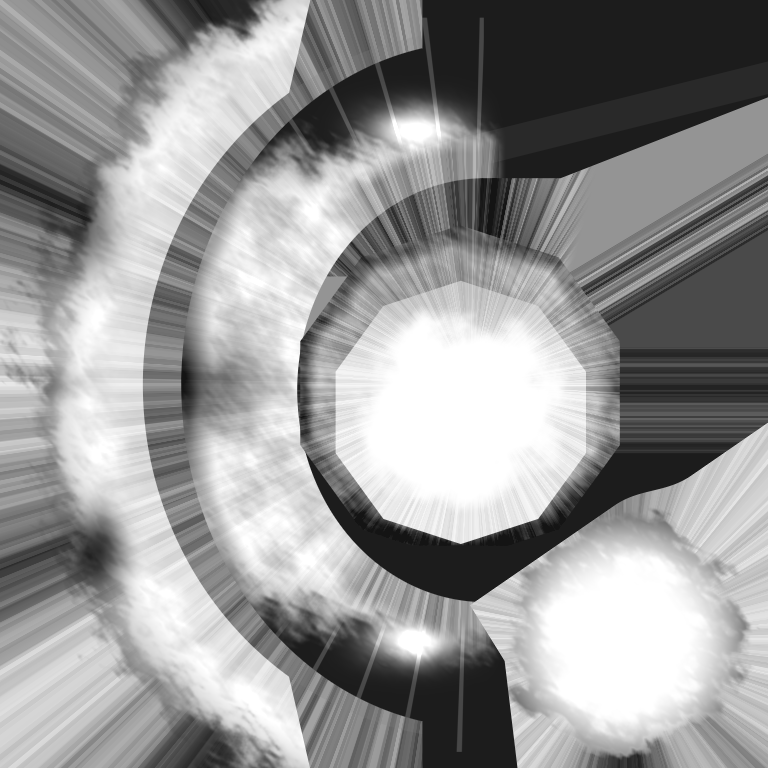
This background is drawn by a WebGL 2 fragment shader. Its source:

```glsl
#version 300 es
precision highp float;
// Grey collage of streaked radial bands, cloudy rings, a faceted disc and a soft white blob.
uniform vec2 u_resolution;
out vec4 fragColor;

float hash(vec2 p) {
  p = fract(p * vec2(0.1031, 0.1137));
  p += dot(p, p.yx + 33.3);
  return fract((p.x + p.y) * p.x * 7.31);
}

float noise(vec2 p) {
  vec2 i = floor(p), f = fract(p);
  f = f * f * (3.0 - 2.0 * f);
  return mix(mix(hash(i), hash(i + vec2(1, 0)), f.x),
             mix(hash(i + vec2(0, 1)), hash(i + vec2(1, 1)), f.x), f.y);
}

float fbm(vec2 p) {
  float sum = 0.0, amp = 0.5;
  for (int i = 0; i < 5; i++) {
    sum += amp * noise(p);
    p = mat2(1.6, 1.2, -1.2, 1.6) * p + 17.0;
    amp *= 0.5;
  }
  return sum;
}

// Flat bars with narrow soft joins, centred on zero
float bars(float x) {
  float i = floor(x);
  return mix(hash(vec2(i + 300.0, 7)), hash(vec2(i + 301.0, 7)), smoothstep(0.8, 1.0, fract(x))) - 0.5;
}

float streaks(float x) { return 0.6 * bars(x) + 0.4 * bars(x * 2.7 + 40.0); }

float bump(float x, float centre, float width) {
  float d = (x - centre) / width;
  return exp(-d * d);
}

float spot(vec2 p, vec2 centre, vec2 size) {
  vec2 d = (p - centre) / size;
  return exp(-dot(d, d));
}

float cover(float d) { return clamp(0.5 + d * u_resolution.y, 0.0, 1.0); }

// Distance inside a decagon with a corner at the top
float decagon(vec2 p, float apothem) {
  float sector = radians(36.0);
  float a = mod(atan(p.x, p.y), sector) - 0.5 * sector;
  return apothem - length(p) * cos(a);
}

void main() {
  vec2 p = gl_FragCoord.xy / u_resolution;
  vec2 q = p - vec2(0.613, 0.498);
  float t = degrees(atan(q.y, -q.x)), high = abs(p.y - 0.499);
  float ray = streaks(t * 0.75);
  float cloud = fbm(p * 22.0) - 0.48;
  float hair = noise(mat2(0.9, 0.4, -0.4, 0.9) * p * vec2(35, 190))
             + noise(mat2(0.8, -0.6, 0.6, 0.8) * p * vec2(190, 40)) - 1.0;
  float grain = cloud + 0.18 * hair;

  // Outer rays on the left
  float tone = 0.57 - 0.32 * bump(t, 24.0, 6.0) - 0.42 * smoothstep(47.0, 54.0, t)
    + 0.22 * bump(t, 3.0, 13.0) - 0.35 * bump(t, -22.0, 4.0) + 0.2 * bump(t, -36.0, 7.0)
    - 0.45 * (1.0 - smoothstep(-56.0, -46.0, t)) + ray * 0.32 * (1.0 - smoothstep(50.0, 60.0, abs(t)));

  // Outer cloudy ring with dark stains
  float r = length(p - vec2(0.63, 0.5));
  float ring = 1.0 - smoothstep(0.55, 0.61, r + grain * 0.1);
  float fluff = 0.94 + grain * 0.35 - 0.75 * smoothstep(0.53, 0.61, r + grain * 0.08)
    - 0.7 * spot(p, vec2(0.13, 0.285), vec2(0.035, 0.05)) - 0.45 * spot(p, vec2(0.11, 0.7), vec2(0.05, 0.06))
    - 0.4 * spot(p, vec2(0.03, 0.5), vec2(0.06, 0.02));
  fluff = mix(0.86 + ray * 0.18, fluff, smoothstep(0.46, 0.53, r + cloud * 0.04));
  tone = mix(tone, fluff, ring);

  // Ray fans above and below
  float fan = cover(p.x - 0.371 - 0.23 * (high - 0.357));
  tone = mix(tone, 0.46 + ray * 0.45, fan);

  // Grey crescent, then the dark field it encloses
  vec2 c = p - vec2(0.627, 0.499);
  float e1 = length(c / vec2(0.441, 0.462)), e2 = length(c / vec2(0.391, 0.447));
  tone = mix(tone, 0.47 + ray * 0.35, cover((1.0 - e1) * 0.44));
  float field = max(cover((1.0 - e2) * 0.4), cover(p.x - 0.55));
  float dark = 0.11 + 0.05 * cover(p.y - 0.79 - 0.25 * (p.x - 0.65)) * cover(0.92 + 0.25 * (p.x - 1.0) - p.y);

  // Inner cloudy ring, its glows and fine spokes
  float inner = length((p - vec2(0.632, 0.492)) / vec2(0.245, 0.276));
  float body = 1.0 - smoothstep(0.25, 0.35, high + grain * 0.12 + 0.16 * (e2 - 0.85));
  float cloudy = mix(dark, 0.9 + grain * 0.4 + ray * 0.08, body);
  cloudy -= 0.55 * bump(high, 0.0, 0.06) * (1.0 - smoothstep(0.24, 0.4, p.x));
  cloudy -= 0.35 * smoothstep(0.92, 1.01, e2 + grain * 0.08) * body;
  cloudy += (0.85 + grain) * spot(vec2(p.x, high), vec2(0.54, 0.335), vec2(0.055, 0.028));
  float rim = (1.0 - smoothstep(1.12, 1.24, inner + cloud * 0.1)) * smoothstep(48.0, 65.0, abs(t));
  cloudy = mix(cloudy, 0.6 + ray * 0.35, rim * cover(0.65 - p.x));
  float spoke = smoothstep(0.06, 0.03, abs(fract(t / 9.0 + 0.3) - 0.5));
  cloudy += 0.17 * spoke * smoothstep(0.3, 0.34, high) * cover(0.63 - p.x) * cover(0.478 - high);
  tone = mix(tone, mix(cloudy, dark, smoothstep(0.63, 0.66, p.x)), field);

  // Right side: flat wedge, slanted bars, level bars
  float slant = p.y - 0.6 * p.x;
  float right = mix(0.29, 0.46 + 0.65 * streaks(slant * 110.0), cover(slant - 0.1));
  right = mix(right, 0.58, cover(slant - 0.2));
  float upright = 0.36 + ray * 0.5 + 0.22 * smoothstep(0.66, 0.74, p.x) - 0.2 * bump(p.x, 0.64, 0.025);
  right = mix(right, upright, (1.0 - smoothstep(0.73, 0.76, p.x - 0.25 * (p.y - 0.7))) * cover(p.y - 0.64));
  right = mix(right, 0.23 + 0.35 * streaks(p.y * 130.0), cover(0.548 - p.y));
  right = mix(right, 0.11, cover(0.41 - p.y));
  float below = cover(0.768 + 0.39 * max(p.x - 0.73, 0.0) - p.y) * cover(p.x - 0.625) * cover(p.y - 0.22);
  tone = mix(tone, right, max(below, cover((1.0 - inner) * 0.25)));

  // Lower right panel with a white blob
  vec2 b = p - vec2(0.814, 0.167);
  float v = degrees(atan(b.y, b.x));
  float top = 0.212 + 0.69 * (p.x - 0.612) - 0.03 * smoothstep(0.8, 0.9, p.x);
  float side = min(0.612 + 0.62 * (0.212 - p.y), 0.657 + 0.12 * max(0.14 - p.y, 0.0));
  float panel = 0.82 + 0.2 * streaks(v * 0.45) - 0.3 * bump(v, 95.0, 22.0)
    - 0.65 * bump(v, -90.0, 22.0) - 0.25 * bump(v, -45.0, 12.0);
  float blob = length(b) + grain * 0.07;
  panel = mix(panel, 0.72 + grain * 0.8, 1.0 - smoothstep(0.135, 0.16, blob));
  panel = mix(panel, 1.0, 1.0 - smoothstep(0.085, 0.145, blob));
  tone = mix(tone, panel, cover(top - p.y) * cover(p.x - side));

  // Faceted collar and bright disc
  vec2 o = p - vec2(0.599, 0.488), d = p - vec2(0.6, 0.463);
  float collarEdge = decagon(o, 0.208), discEdge = decagon(d, 0.163);
  float collar = 0.64 + ray * 0.25 + 0.1 * smoothstep(0.0, 0.2, o.x) + grain * 0.3;
  collar -= (0.28 + grain * 0.9) * (1.0 - smoothstep(0.008, 0.035, collarEdge + cloud * 0.03));
  collar -= 0.3 * smoothstep(-0.08, -0.18, o.y);
  tone = mix(tone, collar, cover(collarEdge) * cover(p.y - 0.29 - 0.4 * max(abs(o.x) - 0.1, 0.0)));
  float disc = 0.91 - 0.14 * smoothstep(0.06, 0.16, d.y) + ray * 0.14;
  disc = mix(disc, 1.0, 1.0 - smoothstep(0.1, 0.145, length(d * vec2(1, 1.03)) + cloud * 0.08));
  tone = mix(tone, disc, cover(discEdge));

  fragColor = vec4(vec3(clamp(tone, 0.08, 1.0)), 1.0);
}
```
